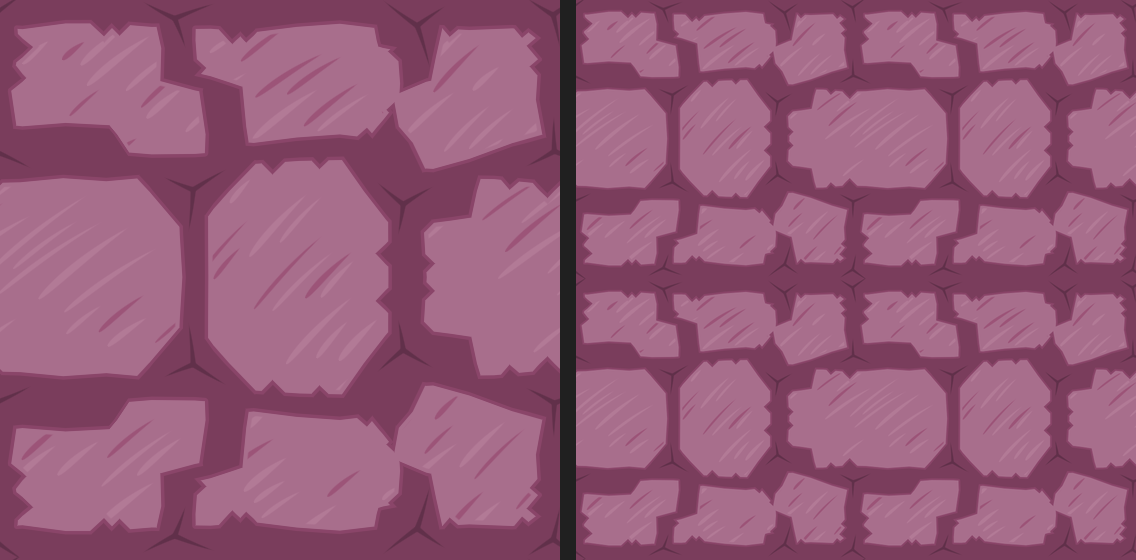
Left: one tile. Right: repeated 2 by 2.
Reproduce this texture procedurally as a Shadertoy shader.

```glsl
#define MORTAR vec3(0.48, 0.24, 0.36)
#define RIM vec3(0.54, 0.27, 0.41)
#define STONE vec3(0.66, 0.43, 0.55)
#define LIGHT_STROKE vec3(0.70, 0.48, 0.59)
#define DARK_STROKE vec3(0.61, 0.33, 0.47)
#define CRACK vec3(0.38, 0.19, 0.29)
#define RIM_WIDTH 0.0062
#define KINKS 13.0
#define KINK_DEPTH 0.016
#define STROKE_DENSITY 70.0
#define STROKE_WIDTH 0.0052
#define MIRROR_Y 0.505

// Stones of the upper half in thousandths: centre, half size
const vec4 BLOCKS[5] = vec4[5](
    vec4(194, 332, 174, 120), vec4(530, 346, 186, 105), vec4(838, 317, 133, 132),
    vec4(1036, 0, 288, 180), vec4(535, 0, 167, 211));
// Corner cuts (upper, lower): a negative width is a step, else a chamfer
const vec4 LEFT_CUTS[5] = vec4[5](
    vec4(0, 0, -205, 55), vec4(0, 0, -95, 120), vec4(-78, 115, 52, 86),
    vec4(-104, 84, 0, 0), vec4(85, 105, 0, 0));
const vec4 RIGHT_CUTS[5] = vec4[5](
    vec4(-88, 118, 0, 0), vec4(-42, 40, 55, 75), vec4(34, 22, 195, 68),
    vec4(78, 86, 0, 0), vec4(90, 110, 0, 0));
// Crack joints: position in thousandths, angle of the first branch
const vec3 JOINTS[6] = vec3[6](
    vec3(312, 462, -1.4), vec3(345, 156, -1.6), vec3(720, 130, -1.6),
    vec3(745, 449, -1.5), vec3(988, 468, -1.5), vec3(990, 225, 1.6));

float hash(float n) { return fract(sin(n * 127.1 + 3.7) * 43758.5); }

float wrap(float x) { return fract(x + 0.5) - 0.5; }

// Straight-line noise, for angular edges
float kinks(float t, float seed) {
    t *= KINKS;
    float cell = floor(t);
    return mix(hash(cell + seed), hash(cell + 1.0 + seed), fract(t)) - 0.5;
}

float rhombus(vec2 v, vec2 size) {
    return (v.x / size.x + v.y / size.y - 1.0) / length(1.0 / size);
}

float cornerCut(vec2 v, vec2 size) {
    v = abs(v);
    vec2 s = max(abs(size), 0.1) / 1000.0;
    if (size.x >= 0.0) return rhombus(v, s);
    vec2 n = v / s;
    vec2 slanted = (n + 0.2 * n.yx - 1.0) * s;
    return max(slanted.x, slanted.y);
}

float stoneDistance(vec2 d, vec2 h, int id) {
    float seed = float(id) * 37.0;
    d += KINK_DEPTH * vec2(kinks(d.y, seed), kinks(d.x, seed + 500.0));
    vec2 b = abs(d) - h + 0.006;
    float dist = length(max(b, 0.0)) + min(max(b.x, b.y), 0.0) - 0.006;
    vec4 l = LEFT_CUTS[id], r = RIGHT_CUTS[id];
    dist = max(dist, -cornerCut(d - h * vec2(-1, 1), l.xy));
    dist = max(dist, -cornerCut(d + h, l.zw));
    dist = max(dist, -cornerCut(d - h, r.xy));
    dist = max(dist, -cornerCut(d - h * vec2(1, -1), r.zw));
    // Small chips along the four sides
    for (int j = 0; j < 7; j++) {
        float k = seed + float(j) * 3.0;
        float a = float(j) * 1.5708;
        vec2 side = vec2(cos(a), sin(a));
        vec2 chip = h * (side + side.yx * (hash(k) * 1.5 - 0.75));
        dist = max(dist, -rhombus(abs(d - chip), vec2(0.011 + 0.014 * hash(k + 1.0))));
    }
    return dist;
}

// Coverage of a slim shape along a line of the given angle
float brush(vec2 p, float angle, float len, float width, bool fromTip, float px) {
    float c = cos(angle), s = sin(angle);
    p = vec2(c * p.x + s * p.y, c * p.y - s * p.x);
    float u = p.x / len;
    p.y += 0.05 * len * u * u;
    float lens = sqrt(max(1.0 + u, 0.0)) * max(1.0 - u, 0.0);
    float spike = u < 0.0 ? 0.0 : max(1.0 - u, 0.0);
    float halfWidth = width * (fromTip ? spike : lens);
    return clamp(0.5 + (halfWidth - abs(p.y)) / px, 0.0, 1.0) * clamp(2.0 * halfWidth / px, 0.0, 1.0);
}

void mainImage(out vec4 fragColor, in vec2 fragCoord) {
    vec2 uv = fragCoord / iResolution.xy;
    float px = 1.3 / min(iResolution.x, iResolution.y);
    float y = wrap(uv.y - MIRROR_Y);
    float flip = y < 0.0 ? -1.0 : 1.0;

    // Nearest stone
    float dist = 1.0, seed = 0.0;
    vec2 local = vec2(0), size = vec2(0.1);
    for (int i = 0; i < 5; i++) {
        vec4 block = BLOCKS[i] / 1000.0;
        vec2 d = vec2(wrap(uv.x - block.x), abs(y) - block.y);
        float sd = stoneDistance(d, block.zw, i);
        if (sd < dist) {
            dist = sd;
            size = block.zw;
            local = vec2(d.x, y - flip * block.y);
            seed = float(i) * 90.0 + (block.y > 0.0 ? flip * 700.0 : 0.0);
        }
    }

    // Mortar with forked cracks
    vec3 color = MORTAR;
    for (int k = 0; k < 18; k++) {
        vec3 joint = JOINTS[k / 3];
        vec2 d = vec2(wrap(uv.x - joint.x / 1000.0), abs(y) - joint.y / 1000.0);
        float n = float(k);
        float angle = joint.z + float(k % 3) * 2.09 + 0.6 * (hash(n) - 0.5);
        color = mix(color, CRACK, brush(d, angle, 0.055 + 0.03 * hash(n + 40.0), 0.0048, true, px));
    }

    // Stone face with slanted brush strokes
    vec3 face = STONE;
    float scale = sqrt(size.x * size.y);
    float slope = mix(0.75, atan(size.y, size.x), 0.5);
    int count = int(STROKE_DENSITY * scale);
    for (int k = 0; k < count; k++) {
        float n = seed + float(k) * 5.0;
        float s = (float(k) + 0.25 + 0.5 * hash(n)) / float(count) * 2.0 - 1.0;
        float along = (hash(n + 1.0) - 0.5) * 0.8;
        vec2 center = size * (vec2(s, -s) * 0.74 + along);
        float len = scale * (0.24 + 0.4 * hash(n + 2.0)) * (1.0 - 0.5 * abs(s));
        bool dark = hash(n + 3.0) < 0.45;
        float width = STROKE_WIDTH * (dark ? 0.8 : 1.0) * (0.7 + 0.5 * hash(n + 4.0));
        float angle = slope + 0.12 * (hash(n + 2.5) - 0.5);
        face = mix(face, dark ? DARK_STROKE : LIGHT_STROKE, brush(local - center, angle, len, width, false, px));
    }
    face = mix(face, STONE, smoothstep(-0.016, -0.012, dist));

    // Rim and face over the mortar
    color = mix(color, RIM, smoothstep(px, -px, 2.0 * dist));
    color = mix(color, face, smoothstep(px, -px, 2.0 * (dist + RIM_WIDTH)));
    fragColor = vec4(color, 1.0);
}
```
